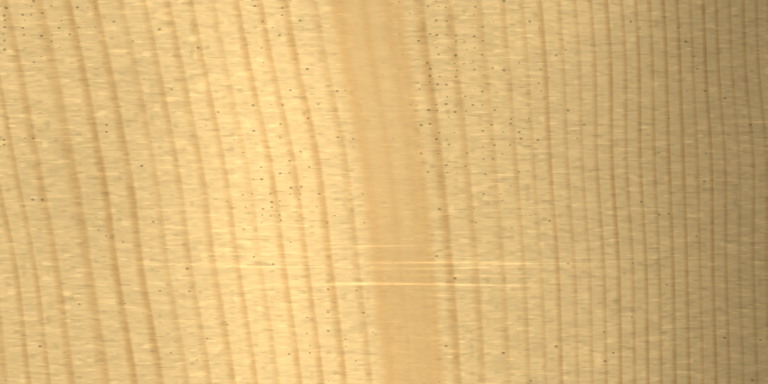
Give the GLSL for this texture, as a WebGL 1 fragment shader.

```glsl
precision highp float;
// Pale softwood board: leaning growth rings around a smooth pith band,
// built from a warped ring phase, stretched value noise for the cross
// grain, jittered resin specks, faint scratches and uneven lighting.
uniform vec2 u_resolution;

const vec3 WOOD = vec3(0.905, 0.768, 0.523);
const vec3 RING_TINT = vec3(0.90, 0.845, 0.77);
const vec3 PITH_TINT = vec3(0.975, 0.94, 0.90);
const vec3 SPECK_TINT = vec3(0.77, 0.77, 0.76);
const float RING_FREQ = 15.0;              // rings per canvas height
const float RING_CROWDING = 11.0;          // tightening toward the right
const vec2 LEAN = vec2(0.18, 0.03);        // drift at left and right
const vec2 GRAIN_FREQ = vec2(30.0, 150.0);
const float GRAIN_CONTRAST = 0.13;
const vec2 SPECK_CELL = vec2(0.024, 0.018);
const float SCRATCH_GAIN = 0.11;
const int SCRATCHES = 12;

float hash(vec2 p) {
  vec3 q = fract(vec3(p.xyx) * 0.1031);
  q += dot(q, q.yzx + 33.33);
  return fract((q.x + q.y) * q.z);
}

float noise(vec2 p) {
  vec2 i = floor(p), f = fract(p);
  f = f * f * (3.0 - 2.0 * f);
  return mix(mix(hash(i), hash(i + vec2(1.0, 0.0)), f.x),
             mix(hash(i + vec2(0.0, 1.0)), hash(i + 1.0), f.x), f.y);
}

float blob(vec2 p, vec2 center, vec2 radius) {
  vec2 d = (p - center) / radius;
  return exp(-dot(d, d));
}

// Horizontal position a fibre had at the top edge
float fibreX(vec2 p) {
  float drop = 1.0 - p.y;
  float lean = mix(LEAN.x, LEAN.y, smoothstep(0.6, 1.8, p.x));
  float wobble = 0.016 * (noise(p * vec2(2.5, 3.5) + 7.0) - 0.5);
  return p.x - lean * drop * (1.25 - 0.25 * drop) + wobble;
}

float rings(float u, vec2 p) {
  float crowd = max(u - 1.2, 0.0);
  float phase = RING_FREQ * u + RING_CROWDING * crowd * crowd
              + 0.9 * noise(vec2(u * 7.0, 3.0)) + 40.0;
  float r = fract(phase);
  float line = smoothstep(0.48, 0.83, r) * (1.0 - smoothstep(0.83, 1.0, r));
  float strength = 0.45 + 0.55 * hash(vec2(floor(phase), 5.0));
  return line * strength * (0.65 + 0.5 * noise(p * vec2(12.0, 28.0)));
}

// Signed cross grain: soft fibres plus sparse light and dark flecks
float grain(vec2 p) {
  vec2 q = vec2(p.x, p.y + 0.012 * noise(p * 5.0));
  float fibres = noise(q * GRAIN_FREQ) - 0.5;
  float fine = noise(q * GRAIN_FREQ * vec2(2.3, 1.4) + 31.0) - 0.5;
  float light = smoothstep(0.72, 0.95, noise(q * vec2(34.0, 125.0) + 57.0));
  float dark = smoothstep(0.74, 0.96, noise(q * vec2(48.0, 135.0) + 91.0));
  return 0.55 * fibres + 0.45 * fine + 0.5 * (light - dark);
}

float specks(vec2 p) {
  float density = 0.025 + 0.45 * blob(p, vec2(0.72, 0.54), vec2(0.10, 0.13))
                + 0.42 * blob(p, vec2(1.18, 0.80), vec2(0.15, 0.30))
                + 0.30 * blob(p, vec2(0.10, 0.94), vec2(0.20, 0.07))
                + 0.25 * blob(p, vec2(0.72, 0.95), vec2(0.08, 0.15))
                + 0.20 * blob(p, vec2(0.87, 0.06), vec2(0.12, 0.08));
  vec2 id = floor(p / SPECK_CELL);
  vec2 jitter = vec2(hash(id + 11.0), hash(id + 23.0));
  vec2 d = (fract(p / SPECK_CELL) - 0.3 - 0.4 * jitter) * SPECK_CELL;
  d.y += 0.25 * d.x * (jitter.x - 0.5);
  float size = mix(0.55, 1.0, hash(id + 37.0));
  float dist = length(d / (vec2(0.0068, 0.0048) * size));
  float present = step(hash(id), density);
  return present * (1.0 - smoothstep(0.3, 1.0, dist)) * size;
}

float scratches(vec2 p) {
  float sum = 0.0;
  for (int i = 0; i < SCRATCHES; i++) {
    float k = float(i);
    vec2 c = vec2(mix(0.25, 1.3, hash(vec2(k, 2.0))),
                  mix(0.24, 0.36, hash(vec2(k, 9.0))));
    float reach = mix(0.05, 0.28, hash(vec2(k, 17.0)));
    float slope = 0.04 * (hash(vec2(k, 29.0)) - 0.4);
    vec2 d = p - c;
    sum += blob(vec2(d.x, d.y - slope * d.x), vec2(0.0), vec2(reach, 0.0028));
  }
  return min(sum, 1.5) * (0.5 + 0.7 * noise(p * vec2(18.0, 60.0)));
}

float lighting(vec2 p) {
  float glow = blob(p, vec2(0.76 - 0.10 * p.y, 0.35), vec2(0.27, 0.85));
  float falloff = smoothstep(1.3, 2.1, p.x);
  float mottling = 0.05 * (noise(p * vec2(5.0, 4.0) + 19.0) - 0.5);
  return 0.975 + 0.16 * glow - 0.32 * falloff + mottling;
}

void main() {
  vec2 p = gl_FragCoord.xy / u_resolution.y;
  float u = fibreX(p);

  // Pith band with soft lengthwise streaks and darker borders
  float pith = smoothstep(0.83, 0.88, u) * (1.0 - smoothstep(1.01, 1.06, u));
  float streak = noise(vec2(u * 38.0, p.y * 1.5 + 4.0));
  float border = blob(vec2(u, 0.0), vec2(0.872, 0.0), vec2(0.014, 1.0))
               + blob(vec2(u, 0.0), vec2(1.035, 0.0), vec2(0.016, 1.0));

  vec3 color = WOOD * lighting(p);
  color *= mix(vec3(1.0), RING_TINT, rings(u, p) * (1.0 - 0.85 * pith));
  color *= mix(vec3(1.0), PITH_TINT, pith * (0.4 + 0.9 * streak) + 0.8 * border);
  color *= 1.0 + GRAIN_CONTRAST * grain(p) * (1.0 - 0.6 * pith);
  color *= mix(vec3(1.0), SPECK_TINT, specks(p) * (1.0 - 0.8 * pith));
  color *= 1.0 + SCRATCH_GAIN * scratches(p);
  gl_FragColor = vec4(clamp(color, 0.0, 1.0), 1.0);
}
```
